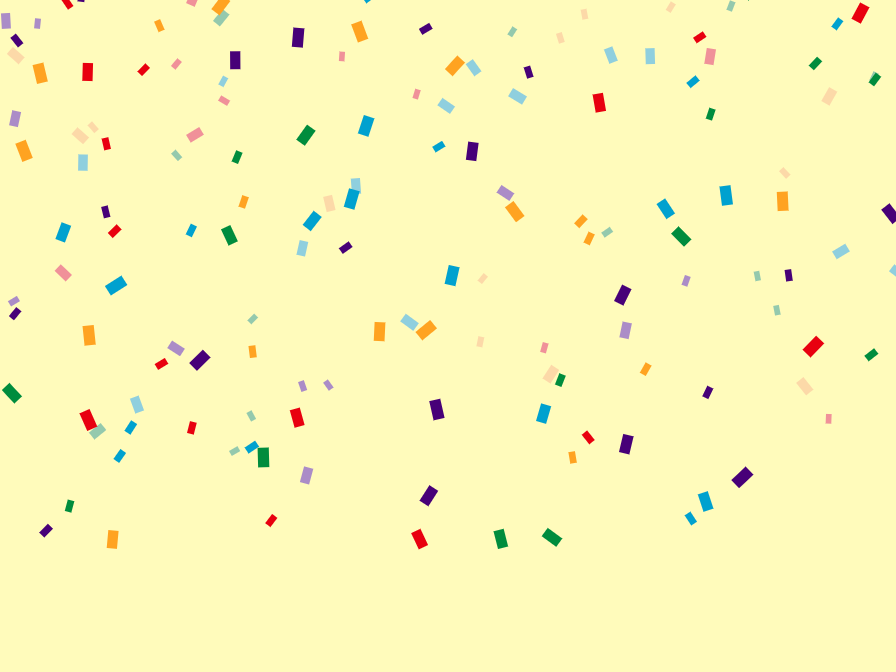
Reproduce this pattern procedurally as a Shadertoy shader.

```glsl
// Confetti on cream: small tilted rectangles fall from the top and thin out below.
// Two jittered grids are stacked, pale pieces under vivid ones; each cell may hold
// one piece, with hashed place, tilt, size and colour. Lengths are in canvas heights.

const vec3 CREAM = vec3(1.0, 0.985, 0.735);

const vec3 VIVID[5] = vec3[5](
    vec3(0.91, 0.00, 0.06),   // red
    vec3(0.00, 0.55, 0.24),   // green
    vec3(0.00, 0.63, 0.81),   // blue
    vec3(1.00, 0.64, 0.13),   // orange
    vec3(0.28, 0.00, 0.47));  // purple

const vec3 PALE[5] = vec3[5](
    vec3(0.94, 0.57, 0.60),   // pink
    vec3(0.58, 0.79, 0.68),   // mint
    vec3(0.56, 0.81, 0.87),   // sky
    vec3(0.99, 0.85, 0.66),   // peach
    vec3(0.67, 0.55, 0.78));  // lilac

const float CELL = 1.0 / 12.0;                   // grid spacing
const float MAX_TILT = 1.05;                     // radians either side of upright
const vec2 VIVID_HALF = vec2(0.0080, 0.0140);    // half size of a large vivid piece
const vec2 PALE_HALF = vec2(0.0068, 0.0116);     // half size of a large pale piece
const float SMALL_SCALE = 0.64;                  // small piece relative to a large one
const float SMALL_SHARE = 0.50;
const float VIVID_FLOOR = 0.11;                  // no pieces lie below these heights
const float PALE_FLOOR = 0.24;
const float BODY_FILL = 0.43;                    // share of filled cells
const float TOP_FILL = 0.28;                     // extra share near the top edge

// Integer hash: four values in 0..1 for each cell and seed.
vec4 hash4(ivec2 cell, int seed) {
    uvec4 v = uvec4(cell.x + 512, cell.y + 512, seed, cell.x * 7 + cell.y * 13 + 9000);
    v = v * 1664525u + 1013904223u;
    for (int i = 0; i < 2; i++) {
        v += v.yzxy * v.wxyz;
        v ^= v >> 16u;
    }
    return vec4(v >> 8u) / 16777216.0;
}

float boxDistance(vec2 p, vec2 halfSize) {
    vec2 d = abs(p) - halfSize;
    return length(max(d, 0.0)) + min(max(d.x, d.y), 0.0);
}

// Chance that a cell at this height holds a piece.
float fillChance(float height, float lowest) {
    return BODY_FILL * smoothstep(lowest, lowest + 0.12, height)
         + TOP_FILL * smoothstep(0.74, 0.90, height);
}

// Paints one grid of confetti over the given colour.
vec3 addConfetti(vec3 color, vec2 p, bool vivid, float pixel) {
    int seed = vivid ? 11 : 47;
    float lowest = vivid ? VIVID_FLOOR : PALE_FLOOR;
    vec2 largeHalf = vivid ? VIVID_HALF : PALE_HALF;
    vec2 shift = vivid ? vec2(0.0) : vec2(0.5);
    ivec2 home = ivec2(floor(p / CELL + shift));

    for (int y = -1; y <= 1; y++)
    for (int x = -1; x <= 1; x++) {
        ivec2 cell = home + ivec2(x, y);
        vec4 place = hash4(cell, seed);
        vec4 look = hash4(cell, seed + 101);

        vec2 center = (vec2(cell) + place.xy - shift) * CELL;
        if (center.y < lowest || place.z > fillChance(center.y, lowest)) continue;

        float tilt = (2.0 * place.w - 1.0) * MAX_TILT;
        float c = cos(tilt), s = sin(tilt);
        vec2 q = mat2(c, -s, s, c) * (p - center);

        float size = look.x < SMALL_SHARE ? SMALL_SCALE : 1.0;
        size *= mix(0.95, 1.05, look.y);
        float d = boxDistance(q, largeHalf * size);

        int pick = min(int(look.z * 5.0), 4);
        vec3 paint = vivid ? VIVID[pick] : PALE[pick];
        color = mix(color, paint, clamp(0.5 - d / pixel, 0.0, 1.0));
    }
    return color;
}

void mainImage(out vec4 fragColor, in vec2 fragCoord) {
    float pixel = 1.0 / iResolution.y;
    vec2 p = fragCoord * pixel;

    vec3 color = addConfetti(CREAM, p, false, pixel);
    color = addConfetti(color, p, true, pixel);
    fragColor = vec4(color, 1.0);
}
```
